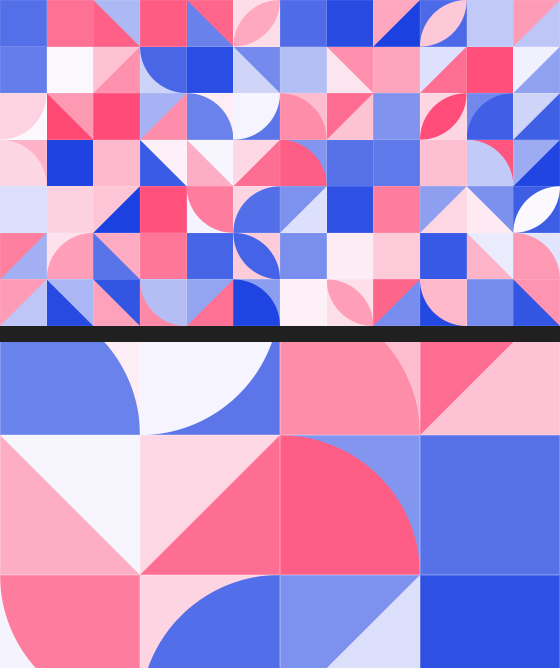
Top: the whole. Bottom: its middle third, enlarged.
Reproduce this pattern procedurally as a Shadertoy shader.

```glsl
#define GRID vec2(12.0, 7.0)
#define BLUE vec3(0.10, 0.25, 0.88)
#define PINK vec3(1.00, 0.22, 0.41)
#define WHITE vec3(0.99, 0.98, 1.00)
#define PLAIN_SHARE 0.38
#define TRIANGLE_SHARE 0.35
#define QUARTER_SHARE 0.20
#define PINK_SHARE 0.51
#define SEAM_HALF_WIDTH 0.007
#define SEAM_STRENGTH 0.22
#define DECK 83u

// Shuffled value in 0..1: a fifth power permutes the residues of this prime,
// so every value is dealt evenly over the grid.
float deal(uint id, uint salt) {
    uint n = (id + salt) % DECK;
    uint square = n * n % DECK;
    return (float(square * square % DECK * n % DECK) + 0.5) / float(DECK);
}

// Tint of one of the two base hues, from full colour (0) to white (1).
vec3 tintedColour(float hue, float tint) {
    return hue < PINK_SHARE
        ? mix(PINK, WHITE, mix(0.08, 1.0, tint))
        : mix(BLUE, WHITE, pow(tint, 1.15));
}

// Signed distance to the tile's motif, anchored at the corner q = 0.
float motifDistance(vec2 q, float kind) {
    float quarter = length(q) - 1.0;
    if (kind < PLAIN_SHARE) return 1.0;
    kind -= PLAIN_SHARE;
    if (kind < TRIANGLE_SHARE) return (q.x + q.y - 1.0) * sqrt(0.5);
    kind -= TRIANGLE_SHARE;
    if (kind < QUARTER_SHARE) return quarter;
    return max(quarter, length(1.0 - q) - 1.0);
}

float coverage(float distance, float pixel) {
    return clamp(0.5 - distance / pixel, 0.0, 1.0);
}

void mainImage(out vec4 fragColor, in vec2 fragCoord) {
    vec2 p = fragCoord / iResolution.xy * GRID;
    float pixel = GRID.x / iResolution.x;
    vec2 cell = floor(p);
    vec2 q = fract(p);
    uint id = uint(cell.x + GRID.x * cell.y);

    // Motif turned to one of the four corners
    uint corner = uint(4.0 * deal(id, 19u));
    vec2 mirror = vec2(float(corner & 1u), float(corner >> 1u));
    float motif = motifDistance(abs(q - mirror), deal(id, 5u));

    // Ground and motif colours, kept apart in tint
    float groundTint = deal(id, 34u);
    float motifTint = fract(groundTint + 0.2 + 0.6 * deal(id, 47u));
    vec3 ground = tintedColour(deal(id, 58u), groundTint);
    vec3 figure = tintedColour(deal(id, 71u), motifTint);
    vec3 colour = mix(ground, figure, coverage(motif, pixel));

    // Faint hairline seams between tiles
    vec2 border = min(q, 1.0 - q);
    float seam = coverage(min(border.x, border.y) - SEAM_HALF_WIDTH, pixel);
    colour = mix(colour, WHITE, SEAM_STRENGTH * seam);

    fragColor = vec4(colour, 1.0);
}
```
